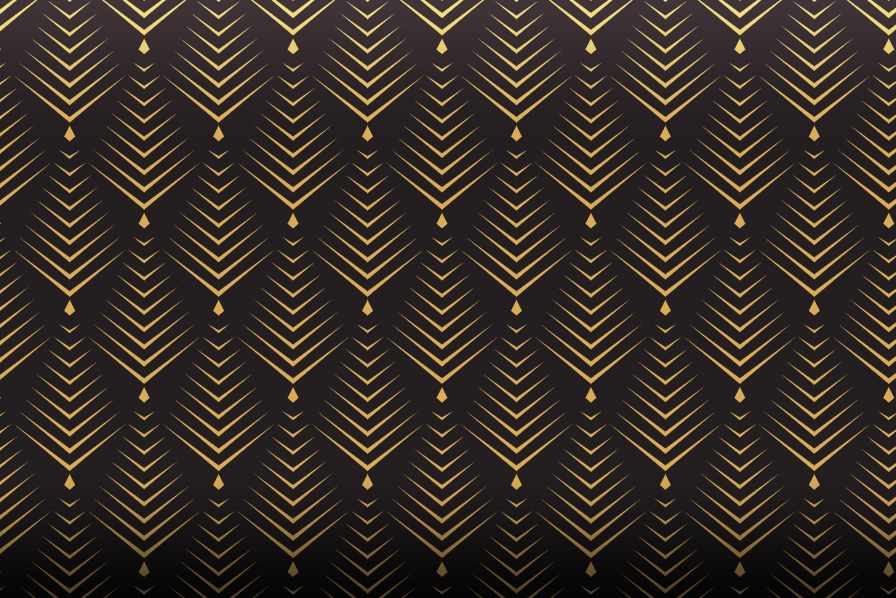
A WebGL 1 fragment shader for this pattern:

```glsl
precision highp float;
uniform vec2 u_resolution;

// Lengths are in column periods, measured downward from the top left.
#define COLUMNS 6.0165
#define ROW_PERIOD 1.170
#define FIRST_APEX vec2(0.468, 0.823)
#define CHEVRONS 9
#define SPACING 0.1157
#define HALF_WIDTHS vec2(0.381, 0.073)
#define THICKNESS vec2(0.038, 0.020)
#define SLOPE 0.84
#define GOLD vec3(0.855, 0.670, 0.325)
#define PALE_GOLD vec3(0.970, 0.930, 0.530)
#define GROUND vec3(0.137, 0.118, 0.125)
#define TOP_GROUND vec3(0.270, 0.220, 0.240)

// Smoothed coverage of the band between two edges, given inside distances.
float bandCoverage(float a, float b, float pixel) {
  float inA = clamp(a / pixel + 0.5, 0.0, 1.0);
  float inB = clamp(b / pixel + 0.5, 0.0, 1.0);
  return max(inA + inB - 1.0, 0.0);
}

// V stroke, thickest at the apex and tapering to a point at each tip.
float chevron(vec2 p, float halfWidth, float thickness, float pixel) {
  float x = abs(p.x);
  float height = -p.y;
  float outer = SLOPE * x;
  float inner = thickness + (SLOPE - thickness / halfWidth) * x;
  float toNormal = inversesqrt(1.0 + SLOPE * SLOPE);
  return bandCoverage((height - outer) * toNormal,
                      (inner - height) * toNormal, pixel);
}

// Kite-shaped drop: long upper sides, short lower sides.
float drop(vec2 p, float pixel) {
  const float top = 0.021;
  const float waist = 0.094;
  const float bottom = 0.126;
  const float halfWidth = 0.037;
  float x = abs(p.x);
  vec2 upper = normalize(vec2(waist - top, -halfWidth));
  vec2 lower = normalize(vec2(bottom - waist, halfWidth));
  float d = max(dot(vec2(x, p.y - top), upper),
                dot(vec2(x, p.y - bottom), lower));
  return clamp(0.5 - d / pixel, 0.0, 1.0);
}

// One feather per cell, with its lowest apex at the cell origin.
float feathers(vec2 p, float pixel) {
  vec2 q = vec2(fract(p.x + 0.5) - 0.5,
                mod(p.y + 1.02, ROW_PERIOD) - 1.02);
  float coverage = drop(q, pixel);
  for (int i = 0; i < CHEVRONS; i++) {
    float n = float(i);
    float t = n / float(CHEVRONS - 1);
    float halfWidth = mix(HALF_WIDTHS.x, HALF_WIDTHS.y, t);
    float thickness = mix(THICKNESS.x, THICKNESS.y, t);
    vec2 local = q + vec2(0.0, n * SPACING);
    coverage = max(coverage, chevron(local, halfWidth, thickness, pixel));
  }
  return coverage;
}

void main() {
  float pixel = COLUMNS / u_resolution.x;
  vec2 p = vec2(gl_FragCoord.x, u_resolution.y - gl_FragCoord.y) * pixel;
  float depth = 1.0 - gl_FragCoord.y / u_resolution.y;

  // Two staggered lattices
  vec2 a = p - FIRST_APEX;
  vec2 b = a - vec2(0.5, 0.5 * ROW_PERIOD);
  float coverage = max(feathers(a, pixel), feathers(b, pixel));

  // Light from above, shade along the bottom
  float glow = 1.0 - smoothstep(-0.08, 0.25, depth);
  float shade = smoothstep(0.78, 1.02, depth);
  vec3 ground = mix(GROUND, TOP_GROUND, glow) * (1.0 - 0.85 * shade);
  vec3 gold = mix(GOLD, PALE_GOLD, glow) * (1.0 - 0.65 * shade);

  gl_FragColor = vec4(mix(ground, gold, coverage), 1.0);
}
```
